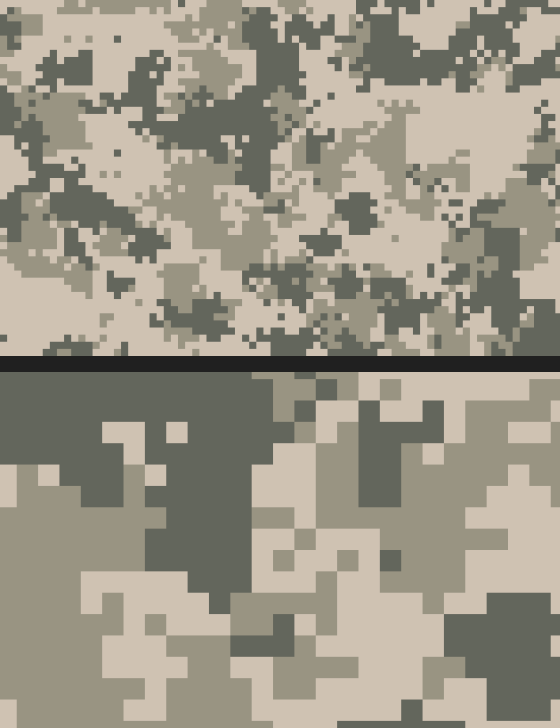
Top, the full canvas; bottom, a detail of the centre.
This pattern is drawn by a Shadertoy shader. Its source:

```glsl
// Digital camouflage: square cells in sand, khaki and grey-green patches.

const float ROWS = 50.0;              // cells over the canvas height
const float PATCH_CELLS = 5.0;        // size of the broad patches, in cells
const float CLUMP_CELLS = 2.3;        // size of the small clumps, in cells
const vec3 WEIGHTS = vec3(0.50, 0.34, 0.16); // patches, clumps, single cells
const float DARK_LEVEL = 0.580;       // higher means less grey-green
const float MID_LEVEL = 0.552;        // higher means less khaki
const vec2 DARK_SEED = vec2(17.0, 43.0);
const vec2 MID_SEED = vec2(131.0, 79.0);

const vec3 SAND = vec3(0.81, 0.76, 0.70);
const vec3 KHAKI = vec3(0.60, 0.58, 0.51);
const vec3 GREY_GREEN = vec3(0.39, 0.40, 0.36);

float hash(vec2 p) {
    return fract(sin(dot(p, vec2(127.1, 311.7))) * 43758.5);
}

float valueNoise(vec2 p) {
    vec2 i = floor(p);
    vec2 f = smoothstep(0.0, 1.0, p - i);
    float low = mix(hash(i), hash(i + vec2(1.0, 0.0)), f.x);
    float high = mix(hash(i + vec2(0.0, 1.0)), hash(i + 1.0), f.x);
    return mix(low, high, f.y);
}

// Broad patches with ragged edges and stray cells
float camoField(vec2 cell, vec2 seed) {
    vec3 layers = vec3(valueNoise(cell / PATCH_CELLS + seed),
                       valueNoise(cell / CLUMP_CELLS + seed * 2.0),
                       hash(cell + seed * 3.0));
    return dot(layers, WEIGHTS);
}

vec3 cellColor(vec2 cell) {
    if (camoField(cell, DARK_SEED) > DARK_LEVEL) return GREY_GREEN;
    if (camoField(cell, MID_SEED) > MID_LEVEL) return KHAKI;
    return SAND;
}

void mainImage(out vec4 fragColor, in vec2 fragCoord) {
    float cellsPerPixel = ROWS / iResolution.y;
    vec2 p = fragCoord * cellsPerPixel;

    // Blend the four cells around the nearest corner by pixel coverage
    vec2 corner = floor(p + 0.5);
    vec2 cover = clamp((p - corner) / cellsPerPixel + 0.5, 0.0, 1.0);
    vec3 below = mix(cellColor(corner - 1.0),
                     cellColor(corner - vec2(0.0, 1.0)), cover.x);
    vec3 above = mix(cellColor(corner - vec2(1.0, 0.0)),
                     cellColor(corner), cover.x);
    fragColor = vec4(mix(below, above, cover.y), 1.0);
}
```
